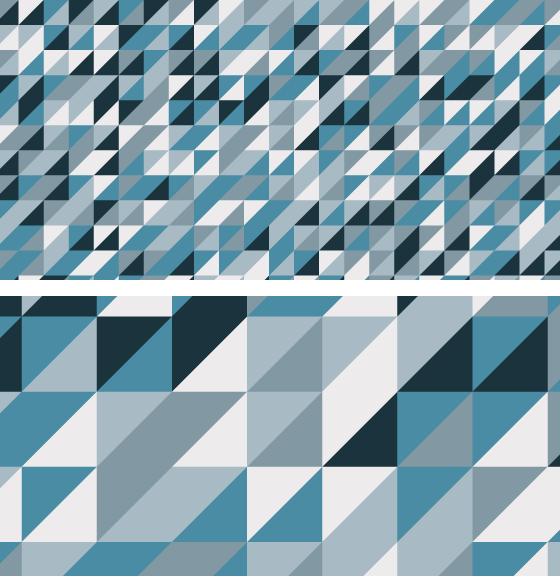
Top: the whole. Bottom: its middle third, enlarged.
A WebGL 2 fragment shader for this pattern:

```glsl
#version 300 es
precision highp float;
// Grid of square tiles, each split by a rising diagonal into two triangles.
// A hash picks two different palette colours per tile, and a small grid of
// samples in each pixel smooths the tile borders and the diagonals.

uniform vec2 u_resolution;
out vec4 fragColor;

const vec3 PALETTE[5] = vec3[5](
    vec3(0.66, 0.73, 0.77),   // pale grey-blue
    vec3(0.29, 0.55, 0.64),   // teal
    vec3(0.51, 0.60, 0.64),   // slate
    vec3(0.93, 0.92, 0.92),   // off-white
    vec3(0.10, 0.20, 0.24));  // ink

// Two independent random values in 0..1 for one tile.
vec2 hash22(vec2 tile) {
    vec3 h = fract(tile.xyx * vec3(0.1031, 0.1030, 0.0973));
    h += dot(h, h.yzx + 33.33);
    return fract((h.xx + h.yz) * h.zy);
}

vec3 triangleColor(vec2 p) {
    vec2 tile = floor(p);
    vec2 local = p - tile;
    vec2 rnd = hash22(tile + 57.0);

    // Weighted first choice: ink is rarest, off-white a little below the rest.
    vec4 passed = step(vec4(0.24, 0.48, 0.72, 0.907), vec4(rnd.x));
    int upper = int(dot(passed, vec4(1.0)));

    // A shift of 1 to 4 keeps the second colour different from the first.
    int lower = (upper + 1 + min(int(rnd.y * 4.0), 3)) % 5;
    return PALETTE[local.y > local.x ? upper : lower];
}

void main() {
    const int SAMPLES = 4;
    vec3 color = vec3(0.0);
    for (int j = 0; j < SAMPLES; j++) {
        for (int i = 0; i < SAMPLES; i++) {
            vec2 jitter = (vec2(i, j) + 0.5) / float(SAMPLES) - 0.5;
            vec2 uv = (gl_FragCoord.xy + jitter) / u_resolution.y;
            // 11.18 rows, aligned to the top; columns start part-way in.
            vec2 p = vec2(uv.x, uv.y - 1.0) * 11.18 + vec2(0.258, 0.0);
            color += triangleColor(p);
        }
    }
    fragColor = vec4(color / float(SAMPLES * SAMPLES), 1.0);
}
```
